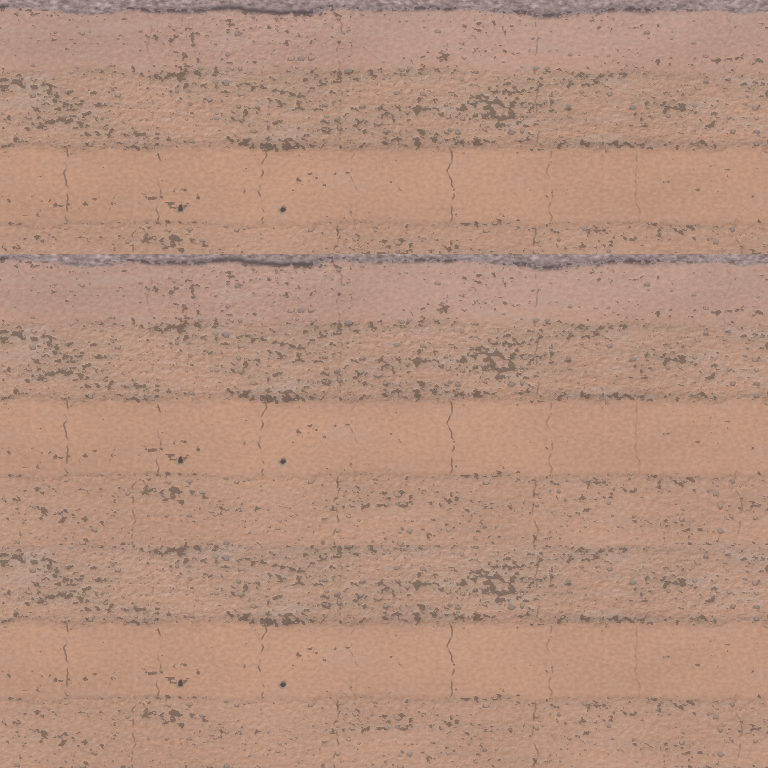
A three.js fragment shader for this texture:

```glsl
varying vec2 vUv;

vec2 hash2(vec2 p) {
  vec3 h = fract(p.xyx * vec3(0.1031, 0.103, 0.0973));
  h += dot(h, h.yzx + 33.33);
  return fract((h.xx + h.yz) * h.zy);
}

float corner(vec2 cell, vec2 f, vec2 o) {
  float a = 6.2832 * hash2(cell + o).x;
  return dot(vec2(cos(a), sin(a)), f - o);
}

// Gradient noise, centred on zero
float noise(vec2 p) {
  vec2 i = floor(p), f = p - i;
  vec2 u = f * f * f * (f * (f * 6.0 - 15.0) + 10.0);
  return mix(mix(corner(i, f, vec2(0.0)), corner(i, f, vec2(1.0, 0.0)), u.x),
             mix(corner(i, f, vec2(0.0, 1.0)), corner(i, f, vec2(1.0)), u.x), u.y);
}

float fbm(vec2 p) {
  float sum = 0.0, amp = 0.6;
  for (int i = 0; i < 3; i++) {
    sum += amp * noise(p);
    p = p * 2.03 + 17.3;
    amp *= 0.5;
  }
  return sum;
}

float gritAt(vec2 q) {
  return 0.65 * fbm(q * vec2(65.0, 95.0)) + 0.7 * fbm(q * vec2(130.0, 180.0) + 9.0);
}

float band(float y, float a, float b, float soft) {
  return smoothstep(a - soft, a + soft, y) - smoothstep(b - soft, b + soft, y);
}

float ridge(float y, float centre, float width) {
  float d = (y - centre) / width;
  return exp(-d * d);
}

// Thin broken vertical cracks, evenly spaced with some jitter
float cracks(vec2 q, float first, float gap, float top, float bottom) {
  float line = 0.0;
  for (int i = 0; i < 7; i++) {
    float id = float(i);
    vec2 rnd = hash2(vec2(id + 3.0, first * 100.0));
    float x = first + gap * id + 0.014 * (rnd.x - 0.5)
            + 0.014 * fbm(vec2(q.y * 38.0, id * 7.0 + first * 50.0));
    float gaps = smoothstep(-0.3, 0.25, noise(q * vec2(40.0, 110.0) + id * 5.3));
    line = max(line, (1.0 - smoothstep(0.0002, 0.0019, abs(q.x - x))) * gaps * (0.4 + 0.6 * rnd.y));
  }
  return line * band(q.y, top, bottom, 0.004);
}

void main() {
  // Three stacked courses share one set of layers
  float depth = 1.0 - vUv.y;
  float y = depth - (depth > 0.71 ? 0.6185 : depth > 0.331 ? 0.328 : 0.0);
  vec2 q = vec2(vUv.x, y);
  float grit = gritAt(q);
  float clump = fbm(q * vec2(7.0, 32.0));
  float wy = y + 0.012 * fbm(q * vec2(15.0, 25.0)) + 0.005 * grit;

  // Layers
  float pink = 1.0 - smoothstep(0.078, 0.102, wy);
  float rough = band(wy, 0.093, 0.193, 0.006);
  float lower = smoothstep(0.284, 0.296, wy);
  float ledgeY = wy + 0.008 * noise(vec2(q.x * 6.0, 3.3));
  float ledge = 1.0 - smoothstep(0.012, 0.018, ledgeY);

  // Clay, dustier in patches of the rough layers
  vec3 col = mix(vec3(0.72, 0.588, 0.535), vec3(0.745, 0.585, 0.495), smoothstep(0.03, 0.17, y));
  float dusty = clamp((0.7 * rough + 0.4 * lower) * (1.0 + 2.0 * clump), 0.0, 1.0);
  col = mix(col, vec3(0.685, 0.565, 0.495), dusty);
  col *= 1.0 + 0.09 * fbm(q * vec2(4.0, 9.0) + 5.0) + 0.12 * fbm(q * vec2(150.0, 200.0) + 31.0);
  float haze = smoothstep(0.05, 0.35, fbm(q * vec2(12.0, 40.0) + 60.0));
  col = mix(col, vec3(0.72, 0.62, 0.57), 0.5 * haze * (0.3 + 0.7 * max(rough, pink)));

  // Pits and crumbling joints
  float joint = ridge(wy, 0.190, 0.007) + 0.7 * ridge(wy, 0.291, 0.004) + 0.4 * ridge(wy, 0.094, 0.006);
  float knot = exp(-dot(q - vec2(0.582, 0.073), q - vec2(0.582, 0.073)) / 0.00006);
  float coarse = 0.85 * rough + 0.5 * lower + 0.5 * joint + knot
               + pink * (0.22 + 0.4 * band(q.x, 0.2, 0.44, 0.06));
  float pits = smoothstep(0.0, 0.15, grit + 0.65 * clump - mix(0.34, 0.11, coarse));
  float relief = grit - gritAt(q - vec2(0.0009, 0.0014));
  col += 0.2 * relief * (0.15 + 0.85 * min(coarse, 1.0));
  col = mix(col, vec3(0.42, 0.355, 0.315), 0.7 * pits);
  col *= 1.0 - 0.07 * min(joint, 1.0);

  // Embedded pebbles in two sizes
  for (int i = 0; i < 2; i++) {
    float size = i == 0 ? 0.016 : 0.0075;
    vec2 g = q / size + 40.0 * float(i);
    vec2 cell = floor(g), rnd = hash2(cell + 11.0), tint = hash2(cell + 71.0);
    vec2 d = (fract(g) - 0.5 - 0.4 * (rnd - 0.5)) * vec2(1.0, 1.3);
    float r = length(d) + 0.22 * noise(g * 3.0);
    float radius = 0.10 + 0.15 * rnd.y * rnd.y;
    float present = step(1.0 - 0.24 * min(coarse, 1.0), tint.x) * (1.0 - ledge);
    float shade = 1.0 - smoothstep(radius, radius + 0.14, r + 0.35 * (0.1 - d.y));
    col = mix(col, vec3(0.42, 0.355, 0.32), 0.6 * present * shade);
    vec3 stone = mix(vec3(0.60, 0.56, 0.54), vec3(0.79, 0.64, 0.54), tint.y) - 0.15 * d.y;
    col = mix(col, stone, 0.75 * present * (1.0 - smoothstep(radius - 0.07, radius + 0.04, r)));
  }

  // Cracks in the upper, middle and lower layers
  float crack = 0.6 * cracks(q, 0.193, 0.25, 0.018, 0.193);
  crack = max(crack, cracks(q, 0.085, 0.125, 0.193, 0.288));
  crack = max(crack, cracks(q, 0.173, 0.262, 0.285, 0.40));
  col = mix(col, vec3(0.42, 0.34, 0.29), 0.7 * crack);

  // Two ragged holes with pale rims
  for (int i = 0; i < 2; i++) {
    vec2 d = q - vec2(0.235 + 0.133 * float(i), 0.273);
    float r = length(d) + 0.006 * grit;
    col = mix(col, vec3(0.58, 0.52, 0.48), 0.7 * (1.0 - smoothstep(0.004, 0.007, r)));
    col = mix(col, vec3(0.28, 0.25, 0.23), 0.8 * (1.0 - smoothstep(0.002, 0.005, r + 0.3 * d.y - 0.2 * d.x)));
  }

  // Grey ledge with a broken shadow beneath
  vec3 stoneGrey = vec3(0.595, 0.53, 0.525) * (1.0 + 0.6 * grit + 0.4 * fbm(q * vec2(120.0, 230.0)));
  col = mix(col, stoneGrey, 0.9 * ledge);
  float shadow = ridge(ledgeY, 0.014, 0.004) * smoothstep(0.0, 0.3, noise(vec2(q.x * 9.0, 7.4)) + 1.2 * grit
               + 0.4 * band(q.x, 0.47, 0.6, 0.03));
  col = mix(col, vec3(0.33, 0.285, 0.29), 0.8 * shadow);

  gl_FragColor = vec4(col, 1.0);
}
```
